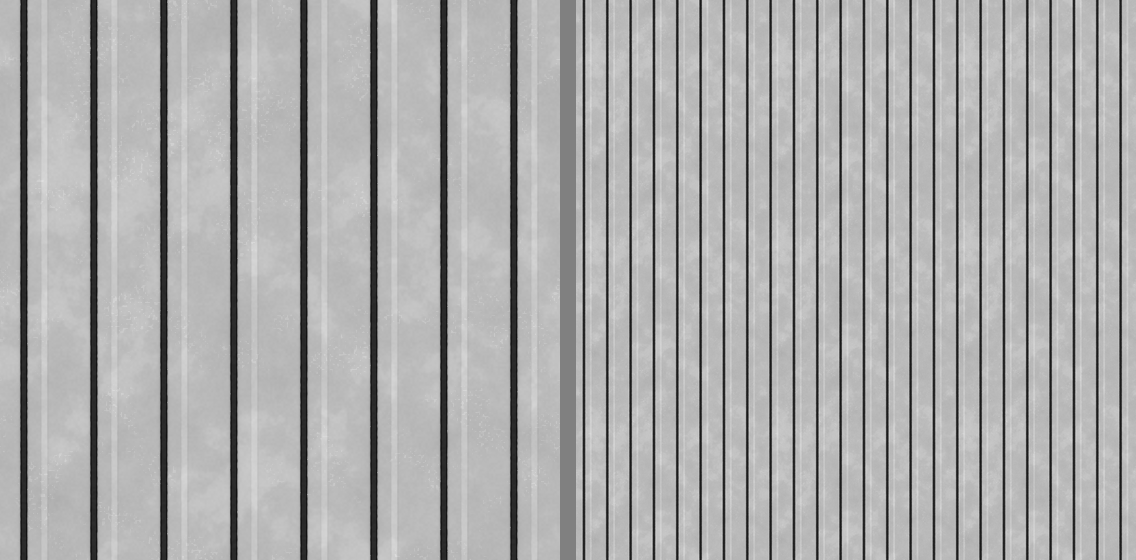
Left: one tile. Right: repeated 3 by 3.
A Shadertoy shader for this pattern:

```glsl
// Painted sheet-metal cladding: eight vertical panels, each with one dark
// recessed joint and one pale raised rib, drawn from distances to their axes.
// Wrapping value noise adds cloudy weathering, fine grain and worn edges.

float hash(ivec2 cell, int seed) {
    uint h = uint(cell.x) * 374761393u + uint(cell.y) * 668265263u + uint(seed) * 974711u;
    h = (h ^ (h >> 13)) * 1274126177u;
    h = (h ^ (h >> 15)) * 2246822519u;
    return float((h ^ (h >> 16)) & 65535u) / 65535.0;
}

// Value noise on the unit square that repeats at its edges.
float wrapNoise(vec2 uv, ivec2 cells, int seed) {
    vec2 p = uv * vec2(cells);
    ivec2 a = ivec2(floor(p)) % cells;
    ivec2 b = (a + 1) % cells;
    vec2 f = fract(p);
    f = f * f * (3.0 - 2.0 * f);
    float low = mix(hash(a, seed), hash(ivec2(b.x, a.y), seed), f.x);
    float high = mix(hash(ivec2(a.x, b.y), seed), hash(b, seed), f.x);
    return mix(low, high, f.y);
}

float wrapFbm(vec2 uv, int cells, int octaves, int seed) {
    float sum = 0.0, total = 0.0, weight = 1.0;
    for (int i = 0; i < octaves; i++) {
        sum += weight * wrapNoise(uv, ivec2(cells), seed + i);
        total += weight;
        weight *= 0.65;
        cells *= 2;
    }
    return sum / total;
}

// One inside the half width, zero outside, with a softened edge.
float band(float distance, float halfWidth, float softness) {
    return 1.0 - smoothstep(halfWidth - softness, halfWidth + softness, distance);
}

void mainImage(out vec4 fragColor, in vec2 fragCoord) {
    vec2 uv = fragCoord / iResolution.xy;
    float panelX = fract(uv.x * 8.0);
    float pixel = 8.0 / iResolution.x;

    // Cloudy paint with faint paler patches
    float clouds = wrapFbm(uv, 9, 5, 11);
    float mottle = wrapFbm(uv, 20, 4, 31);
    float grain = wrapNoise(uv, ivec2(256), 51) - 0.5;
    float shade = 0.731 + 0.085 * (clouds - 0.5) + 0.035 * (mottle - 0.5) + 0.018 * grain;
    shade += 0.018 * smoothstep(0.52, 0.60, 0.6 * clouds + 0.4 * mottle);

    // Sparse pale pitting gathered in patches
    float pitting = smoothstep(0.52, 0.68, wrapFbm(uv, 14, 3, 71));
    float pits = smoothstep(0.70, 0.90, wrapNoise(uv, ivec2(300), 81));
    shade += 0.045 * pitting * pits;

    // Raised rib: pale face, worn along its length, with a fine shadow each side
    float ribX = panelX - 0.634;
    float ribWear = wrapNoise(uv, ivec2(16, 40), 91);
    float ribEdge = 0.041 + 0.005 * (wrapNoise(uv, ivec2(64, 128), 95) - 0.5);
    float rib = band(abs(ribX), ribEdge, max(0.010, 0.6 * pixel));
    shade += rib * (0.042 + 0.028 * ribWear);
    shade -= 0.028 * band(abs(ribX - 0.053), 0.006, max(0.008, 0.6 * pixel));
    shade -= 0.010 * band(abs(ribX + 0.053), 0.006, max(0.008, 0.6 * pixel));

    // Joint: soft contact shadow, near-black walls and a charcoal floor
    float jointX = abs(panelX - 0.341);
    float roughness = wrapNoise(uv, ivec2(64, 192), 101) - 0.5;
    float joint = band(jointX + 0.005 * roughness, 0.049, max(0.012, 0.7 * pixel));
    float jointFloor = band(jointX, 0.031, max(0.007, 0.6 * pixel));
    shade *= 1.0 - 0.16 * exp(-max(jointX - 0.049, 0.0) / 0.014);
    float jointShade = mix(0.065, 0.165, jointFloor) + 0.025 * grain;
    shade = mix(shade, jointShade, joint);

    // Tiny chips of bare metal along the joint's lips
    float chips = smoothstep(0.82, 0.95, wrapNoise(uv, ivec2(256), 111));
    shade += 0.16 * chips * band(abs(jointX - 0.051), 0.006, max(0.008, 0.6 * pixel));

    fragColor = vec4(vec3(shade), 1.0);
}
```
